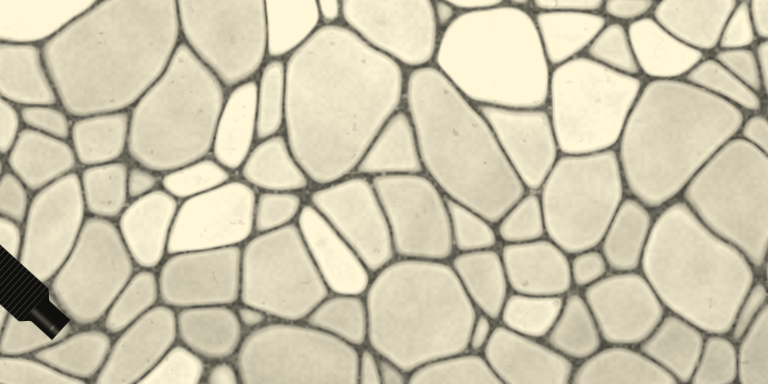
Reproduce this texture procedurally as a WebGL 1 fragment shader.

```glsl
precision highp float;
// Wall of pale, closely fitted stones in dark mortar, with a black ribbed tool at the left edge.
uniform vec2 u_resolution;

// Sineless hash
vec3 hash3(vec2 cell) {
  vec3 h = fract(cell.xyx * vec3(0.1031, 0.1030, 0.0973));
  h += dot(h, h.yxz + 33.33);
  return fract((h.xxy + h.yzz) * h.zyx);
}

float noise(vec2 p) {
  vec2 cell = floor(p), f = fract(p);
  f = f * f * (3.0 - 2.0 * f);
  float low = mix(hash3(cell).x, hash3(cell + vec2(1.0, 0.0)).x, f.x);
  float high = mix(hash3(cell + vec2(0.0, 1.0)).x, hash3(cell + 1.0).x, f.x);
  return mix(low, high, f.y);
}

float fbm(vec2 p) {
  return 0.55 * noise(p) + 0.3 * noise(p * 2.1 + 7.3) + 0.15 * noise(p * 4.3 + 3.1);
}

vec2 noise2(vec2 p) {
  return vec2(noise(p), noise(p + 41.7)) - 0.5;
}

// Site position in xy, weight in z: a few heavy sites become large stones
vec3 site(vec2 cell) {
  vec3 h = hash3(cell + 50.0);
  return vec3(cell + 0.1 + 0.8 * h.xy, 1.35 * h.z * h.z * h.z);
}

// Weighted Voronoi stones: x = rounded distance to the border, yz = stone id
vec3 stones(vec2 p) {
  vec2 base = floor(p), id = base;
  vec3 home = vec3(0.0);
  float nearest = 1e3;
  for (int j = -3; j <= 3; j++)
  for (int i = -3; i <= 3; i++) {
    vec2 cell = base + vec2(float(i), float(j));
    vec3 s = site(cell);
    float power = dot(p - s.xy, p - s.xy) - s.z;
    if (power < nearest) { nearest = power; home = s; id = cell; }
  }
  // A soft minimum over all the borders rounds the corners
  float sum = 1e-6;
  for (int j = -3; j <= 3; j++)
  for (int i = -3; i <= 3; i++) {
    vec2 cell = base + vec2(float(i), float(j));
    vec2 apart = cell - id;
    if (dot(apart, apart) < 0.5) continue;
    vec3 s = site(cell);
    float power = dot(p - s.xy, p - s.xy) - s.z;
    sum += exp(-17.0 * (power - nearest) / (2.0 * length(s.xy - home.xy)));
  }
  return vec3(-log(sum) / 17.0, id);
}

// Tool: x = coverage, y = brightness
vec2 tool(vec2 p) {
  vec2 axis = vec2(0.74, -0.673), q = p - vec2(0.159, 0.141);
  float along = -dot(q, axis), across = dot(q, vec2(0.673, 0.74));
  float halfWidth = mix(0.035, 0.057, smoothstep(0.07, 0.10, along));
  float d = max(abs(across) - halfWidth, -along);
  float ribs = smoothstep(0.3, 0.5, abs(fract(along / 0.013) - 0.5));
  float grip = smoothstep(0.085, 0.095, along);
  float shine = exp(-pow((across + 0.012) / 0.008, 2.0));
  float light = 0.06 + 0.14 * ribs * grip + 0.22 * shine * (1.0 - grip);
  light += 0.2 * smoothstep(0.006, 0.0, abs(along - 0.02)) * shine;
  return vec2(1.0 - smoothstep(-0.002, 0.003, d), light);
}

void main() {
  vec2 p = gl_FragCoord.xy / u_resolution.y;

  // Broad warp stretches and turns the stones, fine warp roughens outlines
  vec2 warped = p + 0.23 * noise2(p * 2.3 + 5.0) + 0.016 * noise2(p * 12.0);
  vec3 stone = stones(warped / 0.16);
  float border = stone.x;
  vec3 trait = hash3(stone.yz + 17.0);

  // Stone face: own tone, a few bleached, with slanted shading and mottling
  float face = mix(0.81, 0.93, trait.x) + 0.06 * smoothstep(0.72, 0.8, trait.x);
  vec2 slope = normalize(trait.yz - 0.5 + 0.01);
  vec2 streak = vec2(dot(p, slope) * 20.0, dot(p, vec2(-slope.y, slope.x)) * 5.0);
  face += 0.10 * (fbm(p * 9.0 + trait.yz * 20.0) - 0.5);
  face += 0.06 * (noise(streak) - 0.5) + 0.04 * (noise(p * 95.0) - 0.5);

  // Pale rim, darker outline, faint specks
  face += 0.04 * smoothstep(0.06, 0.10, border) * (1.0 - smoothstep(0.10, 0.20, border));
  face -= 0.13 * (1.0 - smoothstep(0.03, 0.11, border));
  face -= 0.10 * smoothstep(0.87, 0.97, fbm(p * 38.0 + 9.0) + 0.12) * trait.y;

  // Light falls from the top centre
  vec2 fromLight = p - vec2(1.0, 1.0);
  face += 0.06 * (p.y - 0.4) + 0.05 * exp(-4.0 * dot(fromLight, fromLight));

  // Gritty mortar with pale flecks
  float grit = 0.6 * noise(p * 125.0) + 0.4 * noise(p * vec2(45.0, 70.0));
  float mortar = mix(0.26, 0.54, grit) + 0.15 * smoothstep(0.75, 0.95, noise(p * 60.0 + 4.0));

  float value = mix(mortar, min(face, 1.0), smoothstep(-0.004, 0.056, border));
  vec2 cap = tool(p);
  value = mix(value, cap.y, cap.x);
  gl_FragColor = vec4(value * vec3(1.0, 0.967, 0.845), 1.0);
}
```
